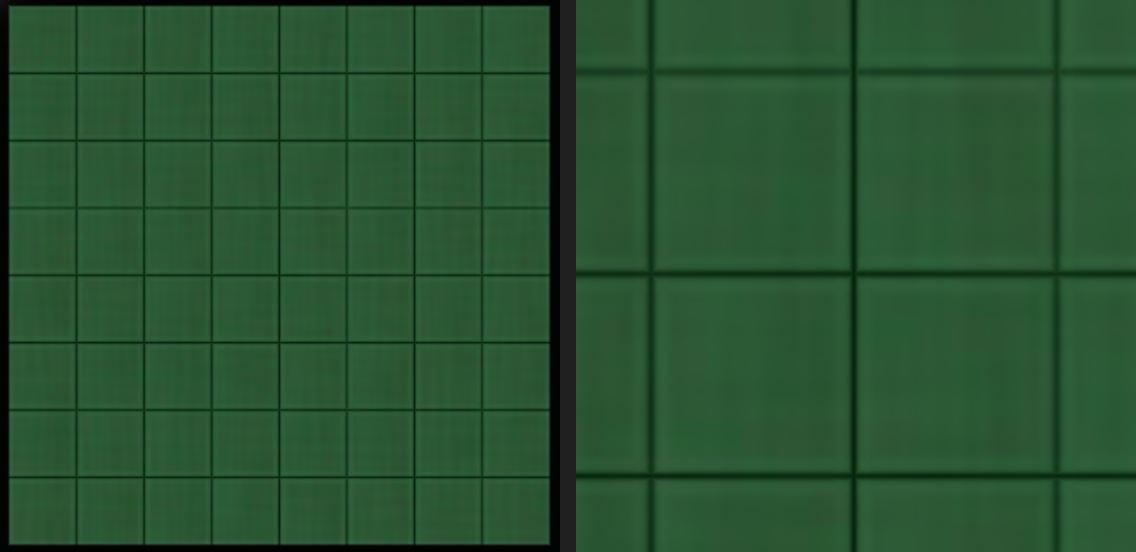
Left, the full canvas; right, a detail of the centre.
Give the GLSL for this pattern, as a WebGL 2 fragment shader.

```glsl
#version 300 es
precision highp float;

uniform vec2 u_resolution;
out vec4 fragColor;

// Line strengths, left to right and bottom to top
const float columnInk[7] = float[7](0.72, 0.78, 0.70, 0.95, 0.60, 0.95, 0.62);
const float rowInk[7] = float[7](0.88, 0.74, 0.90, 0.78, 0.48, 0.80, 0.88);

vec2 hashGradient(vec2 cell) {
    vec3 h = fract(cell.xyx * vec3(0.1031, 0.1030, 0.0973));
    h += dot(h, h.yzx + 33.33);
    float angle = 6.2832 * fract((h.x + h.y) * h.z);
    return vec2(cos(angle), sin(angle));
}

float gradientNoise(vec2 p) {
    vec2 i = floor(p), f = fract(p);
    vec2 w = f * f * f * (f * (f * 6.0 - 15.0) + 10.0);
    float a = dot(hashGradient(i), f);
    float b = dot(hashGradient(i + vec2(1, 0)), f - vec2(1, 0));
    float c = dot(hashGradient(i + vec2(0, 1)), f - vec2(0, 1));
    float d = dot(hashGradient(i + 1.0), f - 1.0);
    return mix(mix(a, b, w.x), mix(c, d, w.x), w.y);
}

// Soft ink profile; weaker lines are also wider
float lineInk(float offset, float strength, float pixel) {
    float width = max(mix(0.030, 0.018, strength), pixel);
    return strength * exp(-offset * offset / (width * width));
}

// Faint pale band on both sides of a line
float lineHalo(float offset) {
    float d = (abs(offset) - 0.065) / 0.03;
    return exp(-d * d);
}

void main() {
    vec2 uv = gl_FragCoord.xy / u_resolution;
    vec2 low = vec2(0.0160, 0.0132), high = vec2(0.9815, 0.9892);
    vec2 p = (uv - low) / (high - low) * 8.0;
    float pixel = 8.0 / min(u_resolution.x, u_resolution.y);

    // Cloth tone with stretched streaks and blocky patches
    vec3 color = vec3(0.170, 0.344, 0.202);
    float streaks = gradientNoise(p * vec2(9.0, 0.9))
                  + 0.7 * gradientNoise(p * vec2(0.8, 8.0) + 37.0);
    float patches = gradientNoise(floor(p * 5.8) * 0.73 + 11.3);
    color += vec3(0.014, 0.016, 0.012) * streaks;
    color += vec3(0.024, -0.016, 0.010) * patches;
    color += vec3(-0.010, 0.008, 0.012) * gradientNoise(p * 0.9 + 5.0);

    // Each square darkens a little toward its right side
    vec2 cellPos = fract(p);
    color -= vec3(0.004, 0.014, 0.012) * (smoothstep(0.2, 0.8, cellPos.x) - 0.5);

    // Inner grid lines, with slight wear along their length
    vec2 nearest = clamp(round(p), 1.0, 7.0);
    vec2 offset = p - nearest;
    float columnWear = 1.0 + 0.15 * gradientNoise(vec2(nearest.x * 7.3, p.y * 1.7));
    float rowWear = 1.0 + 0.15 * gradientNoise(vec2(p.x * 1.7, nearest.y * 5.9));
    float column = lineInk(offset.x, columnInk[int(nearest.x) - 1], pixel) * columnWear;
    float row = lineInk(offset.y, rowInk[int(nearest.y) - 1], pixel) * rowWear;
    color += vec3(0.012, 0.022, 0.018) * max(lineHalo(offset.x), lineHalo(offset.y));
    color = mix(color, vec3(0.015, 0.140, 0.045), min(max(column, row), 1.0));

    // Black frame, with a pale rim just inside
    vec2 inset = 4.0 - abs(p - 4.0);
    float inside = min(inset.x, inset.y);
    color += vec3(0.030, 0.015, 0.045) * exp(-pow((inside - 0.03) / 0.03, 2.0));
    vec3 frame = vec3(0.008, 0.014, 0.010);
    frame += vec3(0.09, 0.06, 0.08) * exp(-6.0 * length(uv - vec2(0.0, 1.0)) / 0.12);
    float soft = max(0.028, pixel);
    color = mix(frame, color, smoothstep(-soft, soft, inside));

    fragColor = vec4(color, 1.0);
}
```
